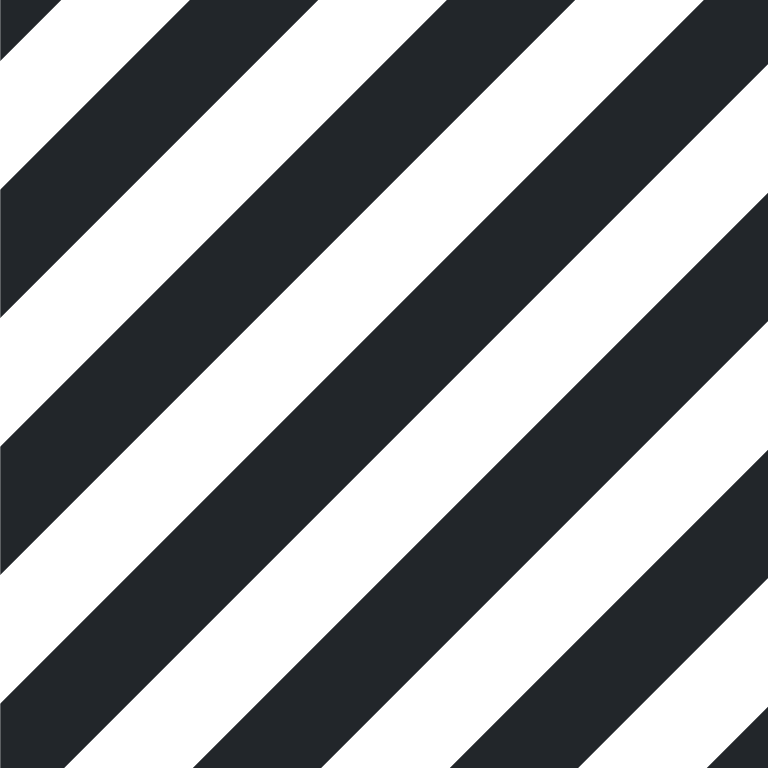
Reproduce this pattern procedurally as a Shadertoy shader.

```glsl
// Broad dark diagonal stripes on white, rising to the right, with a hairline left margin.

const vec3 PAPER = vec3(1.0);
const vec3 INK = vec3(0.133, 0.149, 0.165);
const float PERIOD = 0.3346;      // horizontal distance between stripe centres
const float INK_SHARE = 0.5;      // part of each period that is dark
const float MARGIN = 0.00035;     // pale sliver along the left side

// Coverage of a pixel by a shape, from its signed distance (negative inside).
float coverage(float signedDistance, float pixel) {
    return clamp(0.5 - signedDistance / pixel, 0.0, 1.0);
}

// Signed distance to 45 degree stripes, one of them centred on the diagonal.
float diagonalStripes(vec2 p, float period, float share) {
    float across = p.x - p.y;
    float offset = abs(across - period * round(across / period));
    return (offset - 0.5 * share * period) * inversesqrt(2.0);
}

void mainImage(out vec4 fragColor, in vec2 fragCoord) {
    float pixel = 1.0 / iResolution.y;
    vec2 p = fragCoord * pixel;

    // Stripes, trimmed by the margin
    float ink = coverage(diagonalStripes(p, PERIOD, INK_SHARE), pixel);
    ink *= coverage(MARGIN - p.x, pixel);

    fragColor = vec4(mix(PAPER, INK, ink), 1.0);
}
```
